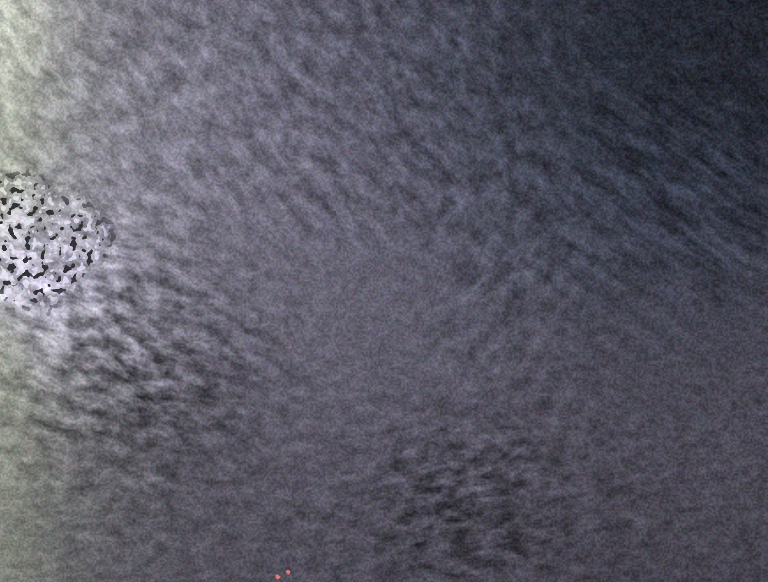
Write a Shadertoy shader that draws this texture.

```glsl
// Rippled dusk water: violet-grey wavelets with a bright, speckled glare at the left.
#define RIPPLE_FREQ 42.0
#define RIPPLE_GAIN 0.19
#define GRAIN_FREQ 330.0
#define GRAIN_GAIN 0.11
#define CHROMA_GAIN 0.045
#define SPECK_FREQ 75.0
#define BASE_LIGHT 0.335
#define VIOLET vec3(1.0, 0.965, 1.12)
#define BLUE vec3(0.90, 0.98, 1.22)
#define OLIVE vec3(1.0, 1.02, 0.96)
#define CORAL vec3(0.90, 0.48, 0.48)

float hash(vec2 p) {
    vec3 q = fract(p.xyx * vec3(0.1031, 0.1030, 0.0973));
    q += dot(q, q.yzx + 33.33);
    return fract((q.x + q.y) * q.z);
}

float slope(vec2 cell, vec2 offset) {
    float a = 6.2832 * hash(cell);
    return dot(vec2(cos(a), sin(a)), offset);
}

// Gradient noise, roughly -0.7 to 0.7
float noise(vec2 p) {
    vec2 i = floor(p), f = fract(p), e = vec2(1, 0);
    vec2 u = f * f * f * (f * (f * 6.0 - 15.0) + 10.0);
    return mix(mix(slope(i, f), slope(i + e, f - e), u.x),
               mix(slope(i + e.yx, f - e.yx), slope(i + 1.0, f - 1.0), u.x), u.y);
}

// Smooth value noise, 0 to 1
float grain(vec2 p) {
    vec2 i = floor(p), f = fract(p), e = vec2(1, 0);
    f *= f * (3.0 - 2.0 * f);
    return mix(mix(hash(i), hash(i + e), f.x),
               mix(hash(i + e.yx), hash(i + 1.0), f.x), f.y);
}

// Soft elliptical patch
float patchAt(vec2 uv, vec2 centre, vec2 radius) {
    vec2 d = (uv - centre) / radius;
    return exp(-dot(d, d));
}

// Crests along the given angle; stretch below 1 lengthens them
float ripple(vec2 p, float angle, float freq, float stretch) {
    vec2 along = vec2(cos(angle), sin(angle));
    vec2 q = vec2(dot(p, along), dot(p, vec2(-along.y, along.x)));
    q.y += 0.010 * noise(p * 14.0);
    vec2 s = q * freq * vec2(stretch, 1.0);
    return noise(s) + 0.55 * noise(s * 2.1 + 17.0) + 0.3 * noise(s * 4.3 + 41.0);
}

void mainImage(out vec4 fragColor, in vec2 fragCoord) {
    vec2 uv = fragCoord / iResolution.xy;
    vec2 p = fragCoord / iResolution.y;
    vec2 soft = uv + 0.05 * vec2(noise(p * 6.0), noise(p * 6.0 + 50.0));

    // Broad light and shade
    float glare = patchAt(soft, vec2(0.04, 0.53), vec2(0.13, 0.15));
    float edge = exp(-8.0 * uv.x);
    float dusk = patchAt(uv, vec2(1.0, 0.97), vec2(0.45, 0.42));
    float trough = patchAt(soft, vec2(0.22, 0.28), vec2(0.12, 0.14));
    float swell = patchAt(soft, vec2(0.60, 0.14), vec2(0.13, 0.15));
    float light = BASE_LIGHT + 0.20 * edge + 0.20 * glare - 0.15 * dusk
        + 0.13 * patchAt(uv, vec2(0.17, 0.80), vec2(0.33, 0.32))
        + 0.17 * patchAt(uv, vec2(0.0, 1.0), vec2(0.09, 0.16))
        + 0.04 * patchAt(uv, vec2(0.45, 0.45), vec2(0.25, 0.25))
        - 0.05 * trough - 0.05 * swell
        - 0.03 * smoothstep(0.25, 0.0, uv.y)
        - 0.03 * smoothstep(0.55, 0.85, uv.x);

    // Ripple families, each strong in its own region
    float upper = smoothstep(0.48, 0.68, soft.y) * (1.0 - 0.6 * smoothstep(0.55, 0.8, soft.x));
    float right = patchAt(soft, vec2(0.86, 0.66), vec2(0.20, 0.22));
    float middle = patchAt(soft, vec2(0.66, 0.52), vec2(0.13, 0.28));
    float lowLeft = patchAt(soft, vec2(0.17, 0.37), vec2(0.17, 0.23));
    float low = smoothstep(0.55, 0.15, soft.y);
    float relief = 0.75 * upper * ripple(p, -0.85, RIPPLE_FREQ, 0.50)
        + 0.85 * right * ripple(p + 3.0, -0.60, RIPPLE_FREQ * 1.1, 0.18)
        + 0.65 * middle * ripple(p + 7.0, 0.95, RIPPLE_FREQ, 0.45)
        + (1.7 * lowLeft + 0.9 * glare) * ripple(p + 11.0, -0.35, RIPPLE_FREQ * 1.05, 0.50)
        + (0.35 * low + 0.9 * swell) * ripple(p + 19.0, 0.15, RIPPLE_FREQ * 1.2, 0.45)
        + 0.25 * ripple(p + 29.0, -0.3, RIPPLE_FREQ * 1.7, 0.65);
    light += RIPPLE_GAIN * relief * (0.55 + 1.1 * light);

    // Fine grain
    light += GRAIN_GAIN * (grain(p * GRAIN_FREQ) - 0.5) * (0.7 + 0.8 * light);

    // Dark and white specks inside the glare
    float speckArea = patchAt(soft, vec2(0.03, 0.60), vec2(0.095, 0.115));
    float speck = noise(p * SPECK_FREQ) + 0.4 * noise(p * SPECK_FREQ * 2.0 + 9.0);
    float gate = smoothstep(0.15, 0.55, speckArea);
    light = mix(light, 0.20, gate * smoothstep(0.20, 0.34, speck));
    light = mix(light, 0.92, 0.8 * gate * smoothstep(0.18, 0.36, -speck));

    // Tint: violet water, blue dusk, olive left edge
    vec3 tint = mix(VIOLET, BLUE, clamp(dusk * 1.1 + 0.35 * right, 0.0, 1.0));
    tint = mix(tint, OLIVE, clamp(1.3 * edge * (1.0 - 0.7 * glare), 0.0, 1.0));
    vec3 color = light * tint;
    vec2 g = p * GRAIN_FREQ * 0.8;
    color += CHROMA_GAIN * (vec3(grain(g + 60.0), grain(g + 120.0), grain(g + 180.0)) - 0.5);

    // Two tiny floating flecks
    for (int i = 0; i < 2; i++) {
        vec2 centre = vec2(0.477, 0.009) + float(i) * vec2(0.018, 0.008);
        float d = length((p - centre) * vec2(1.0, 1.2)) + 0.003 * noise(p * 200.0);
        color = mix(color, CORAL, smoothstep(0.0055, 0.0025, d));
    }
    fragColor = vec4(clamp(color, 0.0, 1.0), 1.0);
}
```
